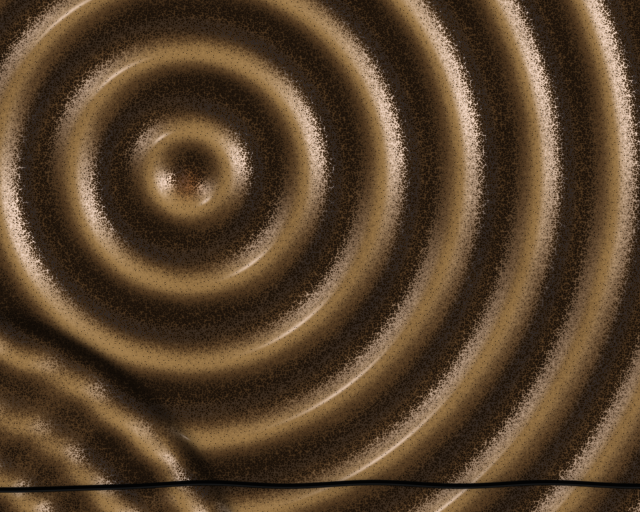
Write a Shadertoy shader that draws this texture.

```glsl
const float TAU = 6.28318;
const vec2 RING_CENTER = vec2(0.366, 0.658);
const float RING_PERIOD = 0.1515;
const vec2 CROSS_CENTER = vec2(-0.195, -0.287);
const float CROSS_PERIOD = 0.127;
const float CROSS_CREST = 0.627;
const float CROSS_REACH = 0.700;
const float RELIEF = 0.027;
const float GRAIN_SCALE = 235.0;
const float WIRE_RADIUS = 0.0052;

const vec3 KEY_LIGHT = vec3(0.66, 0.25, 0.71);
const vec3 FILL_LIGHT = vec3(-0.52, 0.55, 0.65);
const vec3 GLINT_DIR = vec3(-0.30, 0.42, 0.86);

const vec3 SHADOW = vec3(0.115, 0.075, 0.04);
const vec3 BROWN = vec3(0.30, 0.21, 0.12);
const vec3 BRONZE = vec3(0.62, 0.48, 0.29);
const vec3 SILVER = vec3(0.92, 0.81, 0.73);
const vec3 PATINA = vec3(0.15, 0.13, 0.13);
const vec3 COPPER = vec3(0.40, 0.22, 0.11);

vec2 hash2(vec2 p) {
    vec3 q = fract(p.xyx * vec3(0.1031, 0.1030, 0.0973));
    q += dot(q, q.yzx + 33.33);
    return fract((q.xx + q.yz) * q.zy);
}

// Distance to the nearest scattered point
float cellular(vec2 p) {
    vec2 cell = floor(p), local = fract(p);
    float nearest = 2.0;
    for (int y = -1; y <= 1; y++)
        for (int x = -1; x <= 1; x++) {
            vec2 offset = vec2(x, y);
            vec2 d = offset + hash2(cell + offset) - local;
            nearest = min(nearest, dot(d, d));
        }
    return sqrt(nearest);
}

// Slow unevenness of the cast surface
float unevenness(vec2 p) {
    return 0.5 * sin(p.x * 17.0 + 2.0 * sin(p.y * 13.0))
         + 0.3 * sin(p.y * 41.0 + 2.0 * sin(p.x * 29.0))
         + 0.2 * sin((p.x + p.y) * 83.0);
}

// Height from -1 to 1: circular ripples meeting a second source
float rippleHeight(vec2 p) {
    float ring = -cos(TAU * length(p - RING_CENTER) / RING_PERIOD);
    vec2 q = p - CROSS_CENTER;
    float radius = length(q);
    float crossing = cos(TAU * (radius - CROSS_CREST) / CROSS_PERIOD);
    float knots = cos(atan(q.y, q.x) * 38.0 + radius * 30.0);
    float mixed = 0.68 * crossing + 0.3 * ring + 0.12 * knots;
    return mix(mixed, ring, smoothstep(CROSS_REACH - 0.045, CROSS_REACH + 0.015, radius));
}

vec3 surfaceNormal(vec2 p) {
    vec2 e = vec2(0.002, 0.0);
    vec2 slope = vec2(rippleHeight(p + e.xy) - rippleHeight(p - e.xy),
                      rippleHeight(p + e.yx) - rippleHeight(p - e.yx)) / (2.0 * e.x);
    return normalize(vec3(-slope * RELIEF, 1.0));
}

vec3 bronze(vec2 p) {
    float crest = 0.5 + 0.5 * rippleHeight(p);
    vec3 n = surfaceNormal(p);
    float uneven = unevenness(p);
    float fine = cellular(p * GRAIN_SCALE);
    float coarse = cellular(p * GRAIN_SCALE * 0.45 + 7.0);
    float grain = 0.65 * fine + 0.35 * coarse - 0.48;

    // Broad light, darkened gently in the valleys
    float diffuse = 0.65 * max(dot(n, KEY_LIGHT), 0.0) + 0.42 * max(dot(n, FILL_LIGHT), 0.0);
    float body = smoothstep(0.0, 1.0, crest);
    float tone = (0.31 + 0.69 * body) * (0.03 + 0.8 * diffuse);
    tone += grain * mix(0.45, 0.16, body) + 0.03 * uneven;
    vec3 color = mix(SHADOW, BROWN, smoothstep(0.0, 0.34, tone));
    color = mix(color, BRONZE, smoothstep(0.26, 0.78, tone));

    // Blue-grey patina low on the lit flanks
    float flank = smoothstep(0.5, 0.9, dot(n, KEY_LIGHT)) * (1.0 - smoothstep(0.1, 0.5, crest));
    color = mix(color, PATINA, 0.75 * flank * smoothstep(-0.2, 0.15, grain));

    // Worn silver sheen and narrow glints
    float keySheen = pow(max(dot(n, normalize(vec3(0.68, 0.2, 0.7))), 0.0), 18.0);
    float fillSheen = pow(max(dot(n, normalize(vec3(-0.58, 0.48, 0.66))), 0.0), 22.0);
    float worn = smoothstep(0.12, 0.6, crest + grain * 0.6);
    float sheen = (0.95 * keySheen + 0.5 * fillSheen) * worn * (0.9 + 0.9 * grain + 0.12 * uneven);
    float glint = pow(max(dot(n, GLINT_DIR), 0.0), 180.0) * smoothstep(0.6, 0.9, crest);
    color = mix(color, SILVER, clamp(sheen + 0.4 * glint, 0.0, 1.0));

    // Sparse dark pits
    float pit = 1.0 - smoothstep(0.04, 0.2, coarse);
    color *= 1.0 - 0.25 * pit;

    // Crease between the two wave systems, and the central dimple
    float crease = (length(p - CROSS_CENTER) - CROSS_REACH) / 0.018;
    color *= 1.0 - 0.4 * exp(-crease * crease);
    float dimple = length(p - RING_CENTER + vec2(0.0, 0.016)) / 0.026;
    color += COPPER * 0.5 * exp(-dimple * dimple) * (0.8 + grain);
    return color;
}

void mainImage(out vec4 fragColor, in vec2 fragCoord) {
    vec2 p = fragCoord / iResolution.y;
    float pixel = 1.0 / iResolution.y;
    vec3 color = bronze(p);

    // Sagging dark wire with a faint lower rim
    float sag = 0.0035 * smoothstep(0.1, 0.5, p.x) * cos(TAU * (p.x - 0.39) / 0.34);
    float wireY = 0.043 + 0.011 * smoothstep(0.0, 0.4, p.x) + sag;
    float d = p.y - wireY;
    color *= 1.0 - 0.35 * exp(-abs(d) / 0.008);
    color = mix(color, vec3(0.012), 1.0 - smoothstep(-pixel, pixel, abs(d) - WIRE_RADIUS));
    color += 0.07 * (1.0 - smoothstep(0.0, 1.5 * pixel, abs(d + WIRE_RADIUS * 0.55)));
    fragColor = vec4(clamp(color, 0.0, 1.0), 1.0);
}
```
